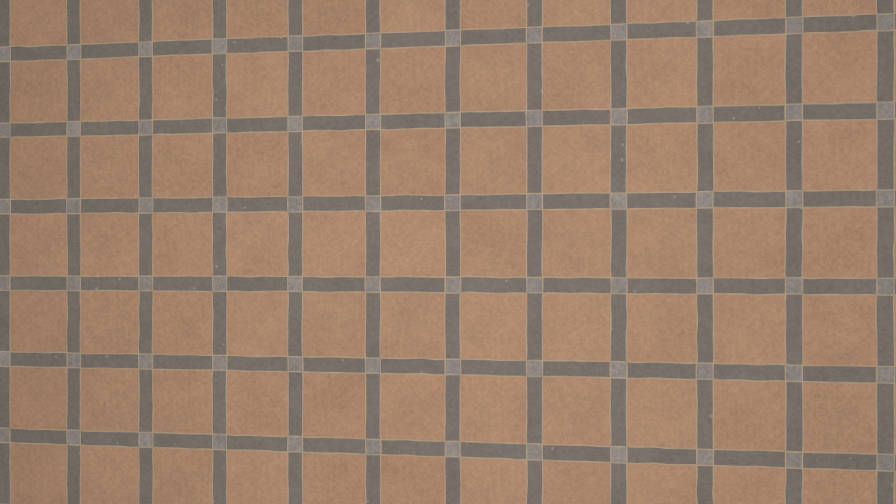
Give the GLSL for this texture, as a WebGL 1 fragment shader.

```glsl
precision highp float;
// Square clay tiles framed by grey stone bands, with paler stones at the crossings
// and thin cream grout along every band edge. A mild perspective warp maps the
// canvas to grid cells; noise adds uneven edges, grain, tints and small chips.

uniform vec2 u_resolution;

// Layout: lengths in canvas heights from the centre, the rest in grid cells
const vec2 CELL_SIZE = vec2(0.1601, 0.1631);
const vec2 GRID_SHIFT = vec2(-0.0578, 0.305);
const float HORIZON = -0.0153;
const float PERSPECTIVE = 0.0828;
const float BAND_HALF = 0.095;
const float GROUT_HALF = 0.009;
const float EDGE_WOBBLE = 0.016;

// Wear and light
const float GRAIN = 0.12;
const float MOTTLE = 0.05;
const float TINT_RANGE = 0.03;
const float CHIP_CHANCE = 0.012;
const float VIGNETTE = 0.10;
const vec2 LIGHT_CENTRE = vec2(0.12, 0.02);

const vec3 CLAY = vec3(0.672, 0.530, 0.427);
const vec3 BAND_STONE = vec3(0.472, 0.441, 0.412);
const vec3 CROSS_STONE = vec3(0.555, 0.521, 0.500);
const vec3 GROUT = vec3(0.690, 0.610, 0.500);
const vec3 CHIP = vec3(0.640, 0.605, 0.560);

float hash(vec2 p) {
  return fract(sin(dot(p, vec2(127.1, 311.7))) * 43758.5453);
}

float noise(vec2 p) {
  vec2 i = floor(p);
  vec2 f = fract(p);
  f = f * f * (3.0 - 2.0 * f);
  float low = mix(hash(i), hash(i + vec2(1.0, 0.0)), f.x);
  float high = mix(hash(i + vec2(0.0, 1.0)), hash(i + vec2(1.0, 1.0)), f.x);
  return mix(low, high, f.y);
}

// Smooth coverage of a region whose signed distance is negative inside
vec2 coverage(vec2 dist, vec2 pixel) {
  return clamp(0.5 - dist / pixel, 0.0, 1.0);
}

// Coverage of a line centred on zero, keeping its weight when thinner than a pixel
vec2 lineCoverage(vec2 dist, vec2 pixel) {
  return coverage(dist - GROUT_HALF, pixel) - coverage(dist + GROUT_HALF, pixel);
}

// Sparse round flecks, each placed at random within a small cell
float chips(vec2 uv) {
  vec2 p = uv * 7.0;
  vec2 id = floor(p);
  vec2 centre = 0.25 + 0.5 * vec2(hash(id + 3.7), hash(id + 8.3));
  float radius = 0.10 + 0.14 * hash(id + 5.1);
  float present = step(hash(id + 21.0), CHIP_CHANCE * 3.0);
  return present * (1.0 - smoothstep(radius * 0.4, radius, length(fract(p) - centre)));
}

void main() {
  // Perspective: cells grow evenly towards the right
  vec2 p = (gl_FragCoord.xy - 0.5 * u_resolution) / u_resolution.y;
  float depth = 1.0 + PERSPECTIVE * p.x;
  vec2 uv = vec2(p.x, p.y - HORIZON) / (depth * CELL_SIZE) + GRID_SHIFT;
  vec2 pixel = 1.0 / (u_resolution.y * depth * CELL_SIZE);

  // Hand-laid edges
  vec2 wobble = vec2(noise(uv * 5.0), noise(uv * 5.0 + 37.0)) - 0.5;
  vec2 laid = uv + EDGE_WOBBLE * wobble;
  vec2 edge = abs(fract(laid + 0.5) - 0.5) - BAND_HALF;
  vec2 band = coverage(edge, pixel);
  float anyBand = max(band.x, band.y);
  float crossing = band.x * band.y;

  // Base materials with a slight tint for each piece
  float tileTint = 1.0 + TINT_RANGE * (hash(floor(laid)) - 0.5);
  float crossTint = 1.0 + 2.0 * TINT_RANGE * (hash(floor(laid + 0.5) + 13.0) - 0.5);
  vec3 color = mix(CLAY * tileTint, BAND_STONE, anyBand);
  color = mix(color, CROSS_STONE * crossTint, crossing);

  // Fine grain and broad mottling
  float fine = 0.6 * noise(uv * 48.0) + 0.4 * noise(uv * 23.0 + 11.0) - 0.5;
  float broad = noise(uv * 3.5 + 71.0) - 0.5;
  color *= 1.0 + GRAIN * fine * (1.0 + 0.6 * crossing) + MOTTLE * broad;
  color = mix(color, CHIP, 0.55 * anyBand * chips(uv));

  // Grout, worn to varying strength
  vec2 grout = lineCoverage(edge, pixel);
  float wear = 0.55 + 0.45 * noise(uv * 9.0 + 53.0);
  color = mix(color, GROUT, max(grout.x, grout.y) * wear);

  // Soft falloff of light towards the borders
  vec2 fromLight = p - LIGHT_CENTRE;
  color *= 1.015 - VIGNETTE * dot(fromLight, fromLight);
  gl_FragColor = vec4(color, 1.0);
}
```
